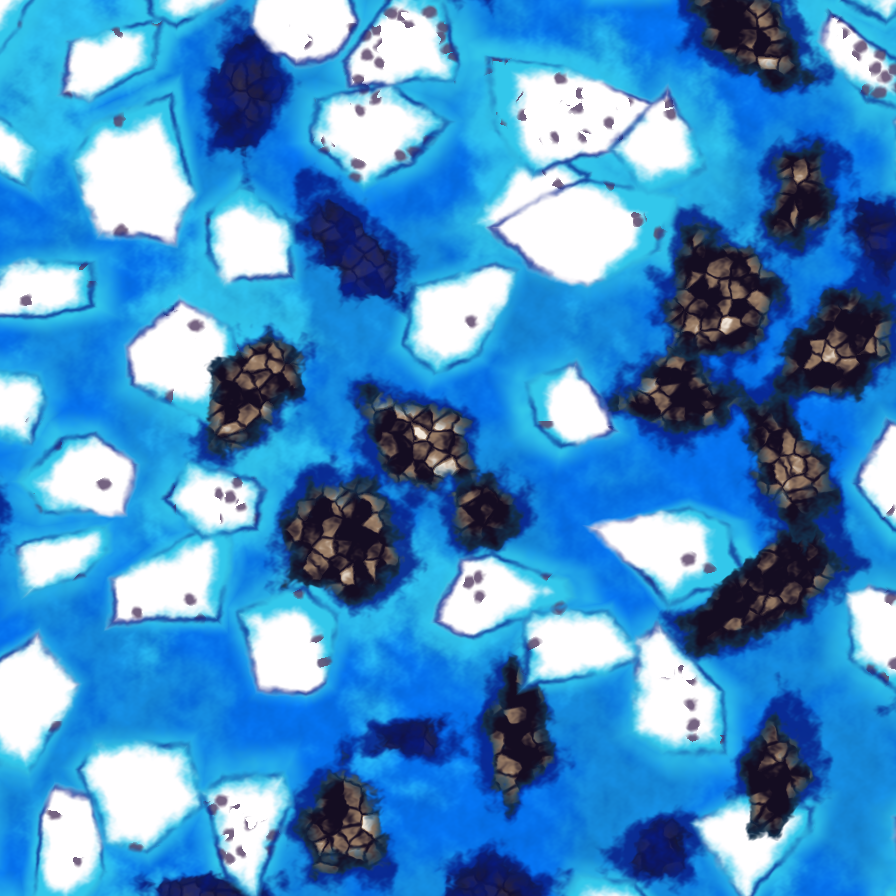
This texture is drawn by a three.js fragment shader. Its source:

```glsl
// Thin section of sandstone: pale and dark angular grains set in blue dyed resin.
varying vec2 vUv;

const float TAU = 6.2832;
const float GRAINS_ACROSS = 7.0;
const float EDGE = 0.03;

const vec3 RESIN_BRIGHT = vec3(0.02, 0.44, 0.92);
const vec3 RESIN_DULL = vec3(0.08, 0.53, 0.85);
const vec3 CYAN = vec3(0.20, 0.78, 0.92);
const vec3 NAVY = vec3(0.03, 0.11, 0.52);
const vec3 INK = vec3(0.08, 0.05, 0.13);
const vec3 TEAL = vec3(0.07, 0.32, 0.46);
const vec3 TAN = vec3(0.60, 0.49, 0.40);
const vec3 CREAM = vec3(0.95, 0.91, 0.86);
const vec3 QUARTZ = vec3(1.0, 0.995, 1.0);
const vec3 DIRT = vec3(0.36, 0.28, 0.42);

vec2 hash2(vec2 p) {
  vec3 q = fract(p.xyx * vec3(0.1031, 0.1030, 0.0973));
  q += dot(q, q.yzx + 33.33);
  return fract((q.xx + q.yz) * q.zy);
}

mat2 rotation(float a) {
  return mat2(cos(a), sin(a), -sin(a), cos(a));
}

// Layered sines, roughly -0.8 to 0.8.
float waves(vec2 p) {
  float sum = 0.0, amp = 0.5;
  for (int i = 0; i < 4; i++) {
    sum += amp * sin(p.x + 1.6 * sin(p.y)) * cos(0.8 * p.y + 1.2 * sin(0.7 * p.x));
    p = mat2(1.3, 1.5, -1.5, 1.3) * p + 2.1;
    amp *= 0.6;
  }
  return sum;
}

// Cellular noise: nearest distance, second distance, random value of the cell.
vec3 cellular(vec2 p) {
  vec3 best = vec3(8.0, 8.0, 0.0);
  for (int j = -1; j <= 1; j++)
    for (int i = -1; i <= 1; i++) {
      vec2 cell = floor(p) + vec2(i, j);
      float d = length(cell + hash2(cell) - p);
      if (d < best.x) best = vec3(d, best.x, hash2(cell + 71.0).x);
      else best.y = min(best.y, d);
    }
  return best;
}

// Signed distance to an irregular convex polygon of six sides.
float shard(vec2 q, float radius, vec2 seed) {
  float d = -1.0;
  for (int k = 0; k < 6; k++) {
    vec2 rnd = hash2(seed + 17.0 * float(k));
    float a = (float(k) + 0.8 * (rnd.x - 0.5)) * TAU / 6.0;
    d = max(d, dot(q, vec2(cos(a), sin(a))) - radius * (0.75 + 0.5 * rnd.y));
  }
  return d;
}

vec3 resinColor(vec2 p, float fine) {
  vec3 col = mix(RESIN_BRIGHT, RESIN_DULL, smoothstep(-0.3, 0.4, waves(p * 1.1) + 0.3 * fine));
  col = mix(col, CYAN, 0.8 * smoothstep(0.2, 0.65, waves(p * 0.9 + 9.0) + 0.15 * fine));
  return col * (1.0 + 0.08 * fine);
}

// Pale grain: white core that fades to cyan on its leaning side, with dirt specks.
vec3 quartzColor(float d, float lean, float dirt, vec3 bits, float patches, float fine) {
  vec3 col = mix(QUARTZ, CYAN, smoothstep(-0.11, 0.03, d + lean + 0.03 + 0.04 * fine));
  float amount = 0.03 + 0.8 * dirt * smoothstep(0.0, 0.4, patches);
  float speck = step(1.0 - amount, bits.z) * (1.0 - smoothstep(0.2, 0.5, bits.x));
  col = mix(col, DIRT, 0.85 * speck);
  float rim = 1.0 - smoothstep(0.0, 0.05, abs(d + 0.01));
  return mix(col, NAVY, rim * clamp(0.45 - lean * 2.0 + patches, 0.1, 0.8));
}

// Dark rock fragment: mottled crumbs with inky seams and a teal rim.
vec3 rockColor(float d, float light, vec3 bits, float fine) {
  float tone = 0.75 * bits.z + 0.45 * fine + light;
  tone *= 0.4 + 0.6 * smoothstep(0.0, 0.3, bits.y - bits.x);
  vec3 col = mix(INK, TAN, smoothstep(0.15, 0.75, tone));
  col = mix(col, CREAM, smoothstep(0.7, 1.0, tone));
  return mix(col, mix(TEAL, INK, 0.3), 0.75 * smoothstep(-0.13, 0.0, d));
}

void main() {
  vec2 p = rotation(0.4) * vUv * GRAINS_ACROSS + 20.0;
  float fine = waves(p * 9.0);
  float patches = waves(p * 3.5);
  vec3 bits = cellular(p * 7.5 + 0.25 * fine);
  float halo = 0.0, fringe = 0.0;
  vec4 grains = vec4(0.0);

  for (int j = -1; j <= 1; j++)
    for (int i = -1; i <= 1; i++) {
      vec2 id = floor(p) + vec2(i, j);
      vec2 kind = hash2(id + 3.7), form = hash2(id + 41.3), look = hash2(id + 87.1);
      vec2 q = rotation(form.x * TAU) * (p - id - 0.5 - 0.56 * (hash2(id) - 0.5));
      float stretch = 1.0 + 0.4 * form.y;
      q *= vec2(1.0 / stretch, stretch);
      float pale = step(kind.x, 0.60);
      float navy = step(0.88, kind.x);
      float radius = mix(0.28, 0.45, kind.y) * (1.0 - 0.25 * navy);
      float d = shard(q, radius, id) + mix(0.11, 0.025, pale) * fine + 0.03 * patches;

      // Soft surroundings: cyan glow by pale grains, navy shade by dark ones.
      float lean = 0.55 * look.x * q.x;
      float glow = 1.0 - smoothstep(0.0, 0.08 + 0.22 * look.y, d - 0.3 * lean);
      halo = max(halo, pale * glow * (0.65 + 0.5 * patches));
      fringe = max(fringe, (1.0 - pale) * (1.0 - smoothstep(0.0, 0.15, d + 0.15 * patches)));

      vec3 rock = rockColor(d, 0.25 * look.x - 0.12, bits, fine);
      rock = mix(rock, mix(NAVY, INK, 0.35 + 0.6 * fine), 0.85 * navy);
      vec3 quartz = quartzColor(d, lean, look.y * look.y, bits, patches, fine);
      float cover = 1.0 - smoothstep(-EDGE, EDGE, d);
      grains = mix(grains, vec4(mix(rock, quartz, pale), 1.0), cover);
    }

  vec3 col = mix(resinColor(p, fine), CYAN, clamp(halo, 0.0, 1.0));
  col = mix(col, NAVY, 0.85 * fringe);
  gl_FragColor = vec4(col * (1.0 - grains.a) + grains.rgb, 1.0);
}
```
